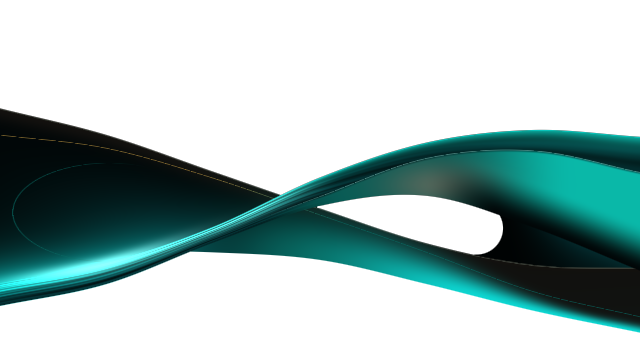
Write a WebGL 2 fragment shader that draws this background.

```glsl
#version 300 es
precision highp float;

uniform vec2 u_resolution;
out vec4 fragColor;

// Edge heights at seven evenly spaced stations across the canvas
const float[7] BACK_TOP = float[7](.699, .625, .523, .421, .324, .264, .255);
const float[7] BACK_BOTTOM = float[7](.303, .303, .299, .278, .211, .137, .076);
const float[7] FRONT_TOP = float[7](.213, .2685, .370, .507, .604, .639, .620);
const float[7] FRONT_BOTTOM = float[7](.150, .211, .326, .428, .456, .368, .248);
const float[7] CREASE = float[7](.167, .231, .343, .454, .560, .581, .521);
const float[7] FILAMENT = float[7](.625, .588, .505, .403, .299, .190, .120);

const vec2 CAP_CENTER = vec2(.745, .366);
const vec2 CAP_RADIUS = vec2(.041, .073);
const vec2 RING_CENTER = vec2(.17, .41);
const vec2 RING_RADIUS = vec2(.15, .137);
const vec2 WARM_CENTER = vec2(.684, .486);
const vec2 WARM_RADIUS = vec2(.085, .065);
const float LINE_WIDTH = .0008;
const vec2 STREAK_SCALE = vec2(3., 13.);

const vec3 WHITE = vec3(1.);
const vec3 INK = vec3(.004, .025, .028);
const vec3 UMBER = vec3(.075, .066, .056);
const vec3 DEEP = vec3(.012, .16, .17);
const vec3 TEAL = vec3(.03, .42, .39);
const vec3 JADE = vec3(.04, .72, .66);
const vec3 CYAN = vec3(.05, .84, .82);
const vec3 MIST = vec3(.55, .80, .77);
const vec3 TAUPE = vec3(.37, .41, .36);
const vec3 GOLD = vec3(.72, .57, .25);

// Catmull-Rom spline through the stations
float curve(float x, float[7] k) {
    float t = clamp(x, 0., 1.) * 6.;
    int i = min(int(t), 5);
    float f = t - float(i);
    float b = k[i], c = k[i + 1];
    float a = i > 0 ? k[max(i - 1, 0)] : 2. * b - c;
    float d = i < 5 ? k[min(i + 2, 6)] : 2. * c - b;
    return b + .5 * f * (c - a + f * (2. * a - 5. * b + 4. * c - d + f * (3. * (b - c) + d - a)));
}

vec2 gradient(vec2 cell) {
    float angle = 6.2832 * fract(sin(dot(cell, vec2(127.1, 311.7))) * 43758.5);
    return vec2(cos(angle), sin(angle));
}

float gradientNoise(vec2 p) {
    vec2 i = floor(p), f = p - i;
    vec2 u = f * f * f * (f * (f * 6. - 15.) + 10.);
    vec2 e = vec2(1., 0.);
    float low = mix(dot(gradient(i), f), dot(gradient(i + e), f - e), u.x);
    float high = mix(dot(gradient(i + e.yx), f - e.yx), dot(gradient(i + 1.), f - 1.), u.x);
    return mix(low, high, u.y);
}

float cover(float d) { return clamp(d / max(fwidth(d), 1e-5) + .5, 0., 1.); }
float stroke(float d) { return cover(LINE_WIDTH - abs(d)); }
float bell(float d) { return exp(-d * d); }

void main() {
    vec2 uv = gl_FragCoord.xy / u_resolution;
    float x = uv.x, y = uv.y;
    float backTop = curve(x, BACK_TOP), backBottom = curve(x, BACK_BOTTOM);
    float frontTop = curve(x, FRONT_TOP), frontBottom = curve(x, FRONT_BOTTOM);
    float underTop = frontTop - y, overBottom = y - frontBottom;
    float right = smoothstep(.42, .65, x);

    // Back ribbon: dark face, cyan pool at the left, lit lower rim at the right
    float depth = max(backTop - y, 0.);
    vec3 back = mix(INK, DEEP, smoothstep(.04, .3, depth + .12 * x) * smoothstep(-.1, .4, x));
    back = mix(back, UMBER, max(bell(depth / .035), right * .9));
    float pool = exp(-18. * max(-underTop, 0.)) * (1. - smoothstep(.12, .4, x));
    back = mix(back, CYAN, .85 * pool);
    float rimWidth = mix(.13, .018, smoothstep(.4, .95, x));
    float rim = bell((y - backBottom) / rimWidth) * smoothstep(.27, .5, x);
    back = mix(back, mix(TEAL, CYAN, smoothstep(.45, .75, x)), rim);
    vec3 filament = mix(GOLD, TEAL, smoothstep(.3, .55, x));
    back = mix(back, filament, .75 * stroke(y - curve(x, FILAMENT)));
    back = mix(back, TAUPE, .6 * stroke(depth - .002));
    float ring = (length((uv - RING_CENTER) / RING_RADIUS) - 1.) * RING_RADIUS.y;
    back = mix(back, TEAL, .6 * stroke(ring) * (1. - smoothstep(.08, .24, x)));

    // Shaded fin between the two ribbons
    float finLight = smoothstep(.78, .92, x) * exp(-14. * max(-overBottom, 0.));
    vec3 fin = mix(INK * .4, DEEP, finLight);
    vec3 color = mix(back, fin, cover(y - backTop) * smoothstep(.6, .7, x));
    color = mix(color, TAUPE, .5 * stroke(y - backTop) * smoothstep(.74, .8, x));

    // Front ribbon, narrow part: streaks along the twist
    float across = clamp(underTop / max(frontTop - frontBottom, .01), 0., 1.);
    float streak = gradientNoise(vec2(x, across) * STREAK_SCALE);
    vec3 strip = mix(mix(CYAN, MIST, smoothstep(.1, .4, x) * .5), DEEP, smoothstep(.05, .85, across));
    strip *= 1. + .9 * streak;

    // Front ribbon, wide part: dark band over a glowing body
    float belowCrease = curve(x, CREASE) - y;
    vec3 band = mix(INK, DEEP, .75 + streak);
    band = mix(band, JADE, exp(-max(underTop, 0.) / mix(.012, .028, smoothstep(.6, 1., x))));
    vec3 body = mix(TEAL * .85, JADE, smoothstep(.68, .9, x));
    body = mix(body, TAUPE, .85 * bell(length((uv - WARM_CENTER) / WARM_RADIUS)));
    float shade = 1. - smoothstep(.0, .13, overBottom);
    body = mix(body, INK, shade * smoothstep(.66, .78, x));
    vec3 wide = mix(band, body, smoothstep(-.004, .008, belowCrease));
    wide = mix(wide, MIST, .55 * stroke(belowCrease));
    vec3 front = mix(strip, wide, smoothstep(.38, .54, x));
    front = mix(front, CYAN, .7 * stroke(underTop - .002));
    color = mix(color, front, cover(min(underTop, overBottom)));

    // Hot highlight where the twist begins
    color += .5 * bell((x - .15) / .12) * bell(underTop / .02);

    // Silhouette with its rounded opening
    vec2 cap = uv - CAP_CENTER;
    cap = vec2(max(cap.x, 0.), cap.y * smoothstep(.65, .745, x)) / CAP_RADIUS;
    float opening = min(min(-overBottom, y - backTop), (1. - length(cap)) * CAP_RADIUS.y);
    float outline = min(max(backTop, frontTop) - y, y - min(backBottom, frontBottom));
    float solid = cover(outline) * (1. - cover(opening));
    fragColor = vec4(mix(WHITE, clamp(color, 0., 1.), solid), 1.);
}
```
